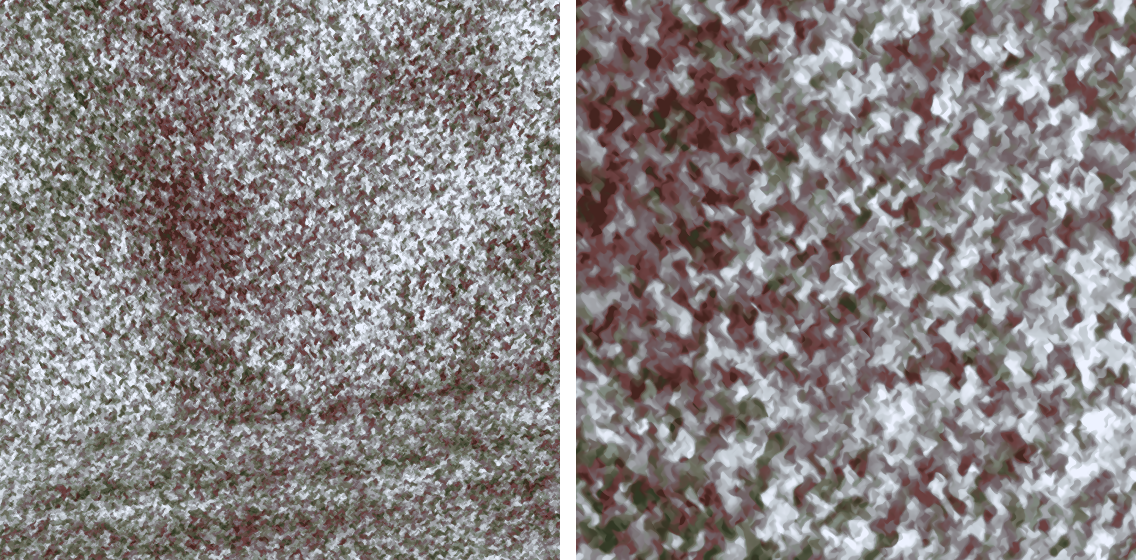
Left: the whole. Right: its middle third, enlarged.
This texture is drawn by a Shadertoy shader. Its source:

```glsl
// Thin snow and frost over rusty, mossy ground, with swept streaks along the bottom.

const float GRAIN_SCALE = 112.0;   // main blades across the canvas
const float FINE_SCALE = 205.0;    // small flecks across the canvas
const float GRAIN_CONTRAST = 0.66;
const float FINE_CONTRAST = 0.36;
const float PATCH_CONTRAST = 0.62;
const float BASE_TONE = 0.51;
const float TIGHTNESS = 6.5;       // how crisply one cell meets the next

const vec3 RUST_DEEP = vec3(0.27, 0.14, 0.12);
const vec3 MOSS_DEEP = vec3(0.19, 0.22, 0.14);
const vec3 RUST = vec3(0.42, 0.25, 0.25);
const vec3 MOSS = vec3(0.30, 0.32, 0.24);
const vec3 MAUVE = vec3(0.44, 0.38, 0.40);
const vec3 OLIVE = vec3(0.42, 0.42, 0.36);
const vec3 WARM_GREY = vec3(0.52, 0.50, 0.52);
const vec3 COOL_GREY = vec3(0.50, 0.54, 0.50);
const vec3 FROST = vec3(0.63, 0.64, 0.66);
const vec3 SNOW = vec3(0.78, 0.81, 0.84);
const vec3 BRIGHT_SNOW = vec3(0.93, 0.95, 1.0);

vec3 hash3(vec2 p) {
    vec3 q = fract(p.xyx * vec3(0.1031, 0.1030, 0.0973));
    q += dot(q, q.yxz + 33.33);
    return fract((q.xxy + q.yzz) * q.zyx);
}

// Soft cellular noise: x is tone, y is hue. Cells stretch along "lean".
vec2 softCells(vec2 p, float lean, float slim) {
    vec2 home = floor(p);
    vec2 sum = vec2(0.0);
    float total = 1e-5;
    for (int j = -1; j <= 1; j++) {
        for (int i = -1; i <= 1; i++) {
            vec2 cell = home + vec2(i, j);
            vec3 r = hash3(cell + 11.0);
            vec2 d = p - cell - 0.12 - 0.76 * r.xy;
            float angle = lean + 2.0 * (r.z - 0.5);
            float c = cos(angle), s = sin(angle);
            d = mat2(c, -s, s, c) * d;
            float w = exp(-TIGHTNESS * (d.x * d.x * slim + d.y * d.y / slim));
            sum += w * hash3(cell + 57.0).xy;
            total += w;
        }
    }
    return sum / total;
}

// Layered patches, centred on zero
vec2 patches(vec2 p) {
    vec2 sum = vec2(0.0);
    float amp = 0.42;
    for (int i = 0; i < 5; i++) {
        p += 0.18 * sin(p.yx * 2.7 + float(i));
        sum += amp * (softCells(p, 0.0, 1.2) - 0.5);
        p = mat2(0.8, 0.6, -0.6, 0.8) * p * 2.1 + 17.3;
        amp *= 0.62;
    }
    return sum;
}

// Curls straight blades into short worms
vec2 curl(vec2 p) {
    return p + 0.20 * sin(p.yx * 2.9 + vec2(0.0, 1.7))
             + 0.10 * sin(p.yx * 5.3 + p * 1.3);
}

float bell(float x, float width) {
    return exp(-x * x / (width * width));
}

vec3 groundColor(float t, float rust) {
    vec3 c = mix(MOSS_DEEP, RUST_DEEP, rust);
    c = mix(c, mix(MOSS, RUST, rust), smoothstep(0.06, 0.25, t));
    c = mix(c, mix(OLIVE, MAUVE, rust), smoothstep(0.25, 0.41, t));
    c = mix(c, mix(COOL_GREY, WARM_GREY, rust), smoothstep(0.41, 0.53, t));
    c = mix(c, FROST, smoothstep(0.53, 0.64, t));
    c = mix(c, SNOW, smoothstep(0.64, 0.77, t));
    return mix(c, BRIGHT_SNOW, smoothstep(0.77, 0.95, t));
}

void mainImage(out vec4 fragColor, in vec2 fragCoord) {
    vec2 uv = fragCoord / iResolution.xy;

    // Large regions: bare diagonal, snowy left side, swept foot
    float sweep = uv.y - 0.10 * uv.x * uv.x + 0.006 * sin(uv.x * 13.0);
    float foot = 1.0 - smoothstep(0.20, 0.32, sweep);
    float bare = bell(uv.x - 0.29 - 0.45 * max(0.72 - uv.y, 0.0), 0.13)
               * smoothstep(0.33, 0.48, uv.y);
    float drift = bell(uv.x - 0.06, 0.15) * bell(uv.y - 0.58, 0.28);
    vec2 patchy = patches(uv * 4.5 + 3.0);

    float tone = BASE_TONE + PATCH_CONTRAST * patchy.x * (1.0 - 0.5 * foot);
    tone += 0.09 * drift - 0.11 * bare + 0.05 * smoothstep(0.5, 1.0, uv.x) * smoothstep(0.4, 0.7, uv.y);

    // Streaks
    vec2 streak = softCells(vec2(uv.x * 2.2, sweep * 26.0), 0.0, 1.0) - 0.5;
    tone += foot * 0.20 * streak.x;
    tone += 0.15 * bell(sweep - 0.18, 0.025) * (1.0 - 0.5 * uv.x);
    tone += 0.12 * bell(sweep - 0.08, 0.014) * (1.0 - smoothstep(0.35, 0.6, uv.x));
    tone -= 0.11 * bell(sweep - 0.235, 0.035) * smoothstep(0.35, 0.7, uv.x);
    tone -= 0.08 * (bell(sweep - 0.125, 0.016) + bell(sweep - 0.03, 0.035));
    tone -= 0.05 * foot * smoothstep(0.6, 0.9, uv.x);

    // Blades and flecks
    float lean = mix(mix(0.45, -0.55, uv.x), -1.1, foot);
    vec2 blade = softCells(curl(uv * GRAIN_SCALE), lean, 2.0) - 0.5;
    vec2 fleck = softCells(curl(uv * FINE_SCALE + 71.0), lean, 1.8) - 0.5;
    float calm = 1.0 - 0.2 * foot;
    tone += calm * (GRAIN_CONTRAST * blade.x + FINE_CONTRAST * fleck.x);

    // Rust against moss
    float hue = 0.47 + 0.7 * blade.y + 0.35 * fleck.y + 0.5 * patchy.y;
    hue += 0.16 * bare + 0.10 * bell(uv.x - 0.55, 0.2) - 0.10 * drift;
    float rust = smoothstep(0.25, 0.75, hue);

    fragColor = vec4(groundColor(tone, rust), 1.0);
}
```
